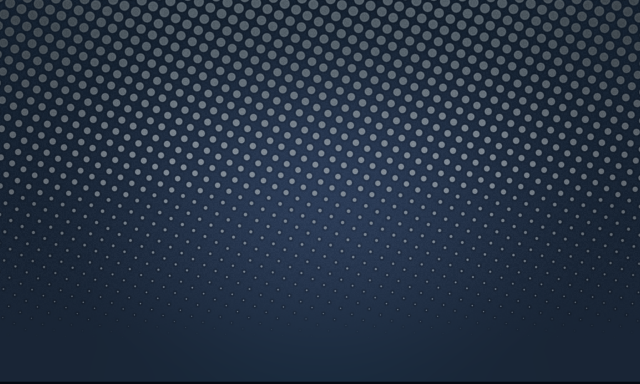
This background is drawn by a Shadertoy shader. Its source:

```glsl
// Tilted halftone dots shrinking downward over a navy backdrop with a soft central glow.

// Sine-free hash from a 2D cell to 0..1
float hash(vec2 cell) {
    vec3 q = fract(cell.xyx * 0.1031);
    q += dot(q, q.yzx + 33.33);
    return fract((q.x + q.y) * q.z);
}

// Navy backdrop: elliptical glow, darker top and corners
vec3 backdrop(vec2 p) {
    float glow = 1.0 - smoothstep(0.0, 1.0, length((p - vec2(0.01, 0.48)) / vec2(0.82, 0.56)));
    vec3 edge = mix(vec3(0.098, 0.145, 0.21), vec3(0.08, 0.13, 0.19), smoothstep(0.2, 1.0, p.y));
    edge += vec3(0.0, 0.018, 0.025) * exp(-p.x * p.x * 6.0) * (1.0 - smoothstep(0.0, 0.4, p.y));
    return mix(edge, vec3(0.172, 0.238, 0.345), glow);
}

// Dot radius by height, with a step down just below the middle
float dotRadius(float y) {
    float large = 0.0065 + 0.0130 * (y - 0.5);
    float small = 0.0126 * max(y - 0.11, 0.0);
    return y > 0.492 ? large : small;
}

void mainImage(out vec4 fragColor, in vec2 fragCoord) {
    // Height is one unit; x is measured from the centre
    vec2 p = (fragCoord - vec2(0.5 * iResolution.x, 0.0)) / iResolution.y;
    float pixel = 1.0 / iResolution.y;
    vec3 color = backdrop(p);

    // Fine grain, fading out below the dots
    float grain = hash(floor(p * 308.0) + 400.0) - 0.5;
    color += grain * 0.022 * smoothstep(0.1, 0.35, p.y);

    // Square lattice turned by about 28 degrees
    const float spacing = 0.0333;
    const vec2 anchor = vec2(0.0173, 0.5556);
    const vec2 axis = vec2(0.884, -0.468);
    mat2 turn = mat2(axis, vec2(-axis.y, axis.x));
    vec2 lattice = (p - anchor) * turn / spacing;
    vec2 center = anchor + turn * round(lattice) * spacing;
    float dist = length(p - center);
    float radius = dotRadius(center.y);

    // Dark halo, grey disc and a faint lighter rim
    float present = smoothstep(0.11, 0.2, center.y);
    float halo = exp(-pow((dist - radius - 0.003) / 0.0025, 2.0));
    color *= 1.0 - 0.14 * halo * present;
    vec3 dotColor = mix(vec3(0.50, 0.54, 0.58), vec3(0.32, 0.365, 0.40), smoothstep(0.55, 0.95, center.y));
    dotColor *= 1.0 - 0.25 * smoothstep(0.3, 0.85, abs(center.x));
    float rim = smoothstep(0.55, 0.85, dist / max(radius, 0.001));
    dotColor += 0.03 * rim + 0.03 * grain;
    float disc = 1.0 - smoothstep(-0.9 * pixel, 0.9 * pixel, dist - radius);
    color = mix(color, dotColor, disc * present);

    // Thin dark strip along the bottom
    float strip = 1.0 - smoothstep(0.004, 0.008, p.y);
    color = mix(color, vec3(0.02, 0.035, 0.07), strip);

    fragColor = vec4(clamp(color, 0.0, 1.0), 1.0);
}
```
